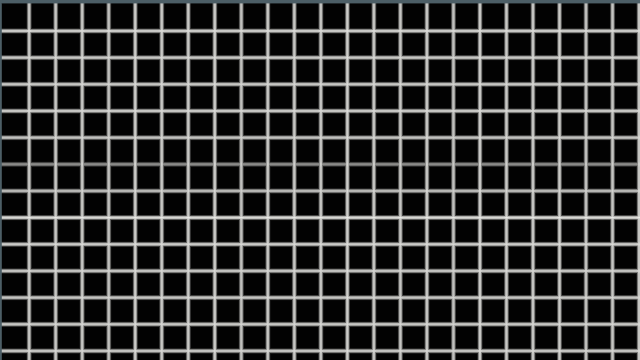
Reproduce this pattern procedurally as a WebGL 2 fragment shader.

```glsl
#version 300 es
precision highp float;

uniform vec2 u_resolution;
out vec4 fragColor;

const vec3 BACKGROUND = vec3(0.006);
const vec3 LINE_TINT = vec3(1.0, 1.0, 0.985);
const vec3 BORDER_SLATE = vec3(0.30, 0.37, 0.40);

// Lengths are fractions of the canvas height, measured from the top left.
const vec2 PERIOD = vec2(0.07366, 0.07407);
const vec2 FIRST_LINE = vec2(0.0810, 0.0860);
const vec2 BORDER = vec2(0.0050, 0.0095);
const float CORE = 0.0009;
const float FALLOFF = 0.0088;

const float BRIGHTNESS = 0.77;
const float DIM_ROW = 5.0;
const float BRIGHT_ROW = 7.0;

float lineIndex(float x, float first, float period) {
    return floor((x - first) / period + 0.5);
}

// Soft line profile: a narrow bright core with blurred flanks.
float softLine(float dist, float core, float falloff, float pixel) {
    return 1.0 - smoothstep(core, max(falloff, core + pixel), dist);
}

float gridLine(float x, float first, float period, float pixel) {
    float index = lineIndex(x, first, period);
    float dist = abs(x - first - index * period);
    return softLine(dist, CORE, FALLOFF, pixel) * step(0.0, index);
}

// Slight unevenness from line to line.
float layeredSines(float x, float seed) {
    return 0.6 * sin(x * 2.4 + seed) + 0.4 * sin(x * 5.3 + seed * 1.7);
}

float isIndex(float index, float target) {
    return 1.0 - step(0.5, abs(index - target));
}

float rowBrightness(float row) {
    float level = BRIGHTNESS + 0.02 * layeredSines(row, 1.3);
    level -= 0.24 * isIndex(row, DIM_ROW);
    level -= 0.06 * isIndex(row, DIM_ROW + 1.0);
    return level + 0.07 * isIndex(row, BRIGHT_ROW);
}

float columnBrightness(float column) {
    return BRIGHTNESS + 0.025 * layeredSines(column, 4.1);
}

float borderMask(vec2 p, vec2 size, float pixel) {
    vec2 edge = 1.0 - smoothstep(size - pixel, size + pixel, p);
    return max(edge.x, edge.y);
}

void main() {
    float pixel = 1.0 / u_resolution.y;
    vec2 p = gl_FragCoord.xy * pixel;
    p.y = 1.0 - p.y;

    // Grid
    float column = lineIndex(p.x, FIRST_LINE.x, PERIOD.x);
    float row = lineIndex(p.y, FIRST_LINE.y, PERIOD.y);
    float vertical = gridLine(p.x, FIRST_LINE.x, PERIOD.x, pixel) * columnBrightness(column);
    float horizontal = gridLine(p.y, FIRST_LINE.y, PERIOD.y, pixel) * rowBrightness(row);

    // Crossings are a little brighter than the lines
    float light = max(vertical, horizontal) + 0.10 * vertical * horizontal;
    vec3 color = BACKGROUND + LINE_TINT * light;

    // Border along the top and left
    color = mix(color, BORDER_SLATE, borderMask(p, BORDER, 0.7 * pixel));
    fragColor = vec4(color, 1.0);
}
```
